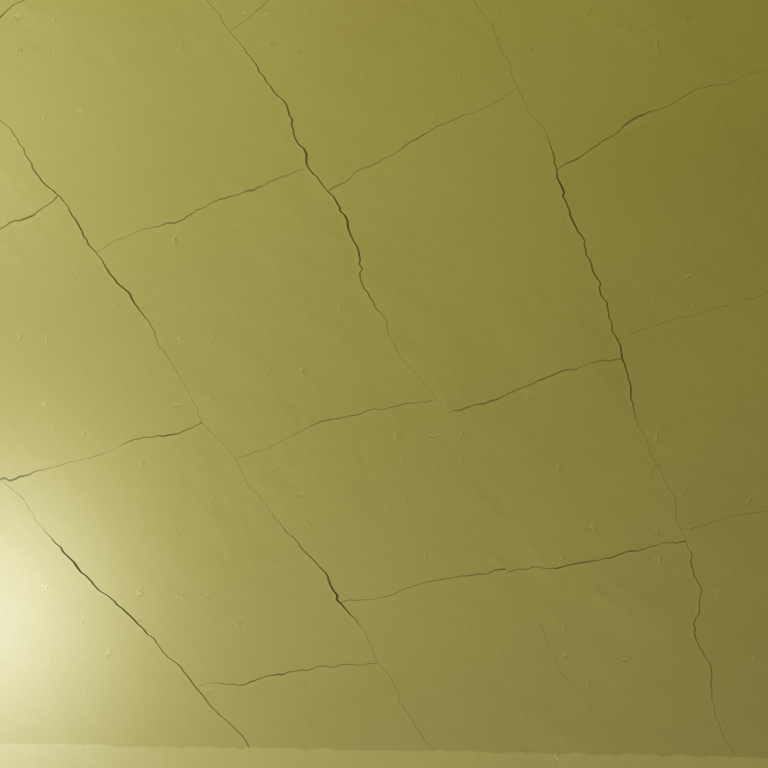
A three.js fragment shader for this texture:

```glsl
// Cracked olive plaster under a soft glow from the lower left, above a pale ledge.
// Fanned steep cracks split the wall into columns, and slanted cross cracks split
// each column into blocks; noise bends and fades them and gives the wall relief.
varying vec2 vUv;

const vec2 GLOW_CENTRE = vec2(-0.01, 0.2);
const float GLOW_RADIUS = 0.19;
const float GLOW_GAIN = 0.25;
const vec2 SIDE_GLOW_CENTRE = vec2(-0.02, 0.77);
const float SHADE_TONE = 0.498;
const float SIDE_GAIN = 0.19;
const vec3 CRACK_COLOUR = vec3(0.23, 0.2, 0.085);
const float CRACK_WIDTH = 0.0008;
const float CRACK_SOFTNESS = 0.0013;
const float RELIEF_GAIN = 0.06;
const float CHIP_CELLS = 24.0;
const int STEEP_CRACKS = 4;
const int CROSS_CRACKS = 4;

float hash(vec2 p) {
  return fract(sin(dot(p, vec2(127.1, 311.7))) * 43758.5453);
}

float noise(vec2 p) {
  vec2 i = floor(p), f = fract(p);
  f = f * f * (3.0 - 2.0 * f);
  return mix(mix(hash(i), hash(i + vec2(1.0, 0.0)), f.x),
             mix(hash(i + vec2(0.0, 1.0)), hash(i + 1.0), f.x), f.y);
}

float fbm(vec2 p) {
  float sum = 0.0, gain = 0.5;
  for (int i = 0; i < 4; i++) {
    sum += gain * noise(p);
    p = p * 2.1 + 7.3;
    gain *= 0.5;
  }
  return sum;
}

// Sideways wander of a crack at distance t along it
float wander(float t, float seed) {
  return 0.045 * (noise(vec2(t * 7.0, seed)) - 0.5)
       + 0.016 * (noise(vec2(t * 22.0, seed + 3.0)) - 0.5)
       + 0.007 * (noise(vec2(t * 60.0, seed + 5.0)) - 0.5)
       + 0.003 * (noise(vec2(t * 160.0, seed + 8.0)) - 0.5);
}

float steepSlope(float j) { return 0.34 + 0.18 * j; }

float steepX(float j, float y) {
  float start = 0.79 - 0.255 * j - 0.018 * j * j;
  return start + (0.55 - y) * steepSlope(j) + wander(y, j * 11.0 + 2.0);
}

// x: dark opening, y: lit lip beside it
vec2 crackMark(float d, float strength) {
  float width = CRACK_WIDTH * strength * strength;
  float opening = 1.0 - smoothstep(width, width + CRACK_SOFTNESS, abs(d));
  float lip = exp(-pow((d + 0.0035) / 0.0025, 2.0));
  return strength * vec2(opening, lip);
}

vec2 cracks(vec2 p) {
  vec2 mark = vec2(0.0);
  float column = -1.0, columnEdge = 0.0;
  for (int i = 0; i < STEEP_CRACKS; i++) {
    float j = float(i), slope = steepSlope(j);
    float edge = steepX(j, p.y);
    float d = (p.x - edge) / sqrt(1.0 + slope * slope);
    float strength = 0.2 + 0.6 * smoothstep(0.35, 0.85, noise(vec2(p.y * 8.0, j * 5.0 + 1.0)));
    strength *= 0.75 + 0.5 * noise(vec2(p.y * 45.0, j + 60.0));
    if (i == 1) strength *= 0.15 + 0.85 * smoothstep(0.42, 0.56, p.y);
    mark = max(mark, crackMark(d, strength));
    if (column < 0.0 && d > 0.0) { column = j; columnEdge = edge; }
  }
  if (column < 0.0) return mark;
  for (int i = 0; i < CROSS_CRACKS; i++) {
    float k = float(i), seed = column * 7.0 + k * 13.0;
    float base = 0.32 + 0.24 * k - 0.065 * column + 0.06 * (hash(vec2(seed, 4.0)) - 0.5);
    float slope = mix(0.06, 0.48, base);
    float d = p.y - base - slope * (p.x - columnEdge) - 0.45 * wander(p.x, seed + 40.0);
    float strength = 0.16 + 0.34 * smoothstep(0.3, 0.85, noise(vec2(p.x * 9.0, seed)));
    strength *= 0.65 + 0.7 * noise(vec2(p.x * 55.0, seed + 60.0));
    mark = max(mark, crackMark(d / sqrt(1.0 + slope * slope), strength));
  }
  return mark;
}

// Trowelled height, drawn out along the falling diagonal
float height(vec2 p) {
  vec2 q = vec2(p.x - p.y, p.x + p.y) + 0.12 * fbm(p * 5.0);
  return fbm(q * vec2(4.0, 8.0)) + 0.25 * fbm(q * vec2(16.0, 26.0) + 9.0);
}

// Sparse clustered chips, lit on one side and dark on the other
float chips(vec2 p) {
  vec2 g = p * CHIP_CELLS, cell = floor(g);
  float pick = hash(cell + 31.0) * (0.4 + 0.9 * noise(cell * 0.22 + 5.0));
  vec2 q = fract(g) - 0.5 - 0.3 * (vec2(hash(cell), hash(cell + 17.0)) - 0.5);
  float angle = 0.6 + 1.2 * hash(cell + 53.0);
  q = mat2(cos(angle), -sin(angle), sin(angle), cos(angle)) * q;
  q.y += 1.2 * q.x * q.x + 0.25 * (noise(g * 7.0) - 0.5);
  float size = mix(0.04, 0.2, pow(hash(cell + 71.0), 2.0));
  float across = q.y / 0.04;
  return smoothstep(0.6, 0.85, pick) * across * exp(-across * across - pow(q.x / size, 2.0));
}

void main() {
  vec2 p = vUv;

  // Light falling off across the wall
  float glow = length((p - GLOW_CENTRE) * vec2(1.0, 0.85)) / GLOW_RADIUS;
  float sideGlow = length(p - SIDE_GLOW_CENTRE) / 0.17;
  float tone = SHADE_TONE + SIDE_GAIN * pow(max(1.0 - p.x, 0.0), 1.2);
  tone += GLOW_GAIN * exp(-glow * glow) + 0.04 * exp(-sideGlow * sideGlow);
  tone += 0.03 * (fbm(p * 4.0 + 20.0) - 0.47);

  // Patchy relief, chips and fine grain
  float relief = height(p) - height(p + vec2(0.004, 0.005));
  float patchiness = 0.4 + 1.2 * smoothstep(0.3, 0.75, noise(p * 7.0 + 3.0));
  tone += RELIEF_GAIN * relief * patchiness * (0.7 + 0.6 * (1.0 - p.x));
  tone += 0.11 * chips(p) + 0.008 * (noise(p * 260.0) - 0.5);

  // Ledge with a rough, lit edge
  float ledgeTop = 0.032 - 0.018 * p.x + 0.004 * (fbm(vec2(p.x * 45.0, 2.0)) - 0.5);
  float ledge = 1.0 - smoothstep(-0.0015, 0.0015, p.y - ledgeTop);
  float rim = exp(-pow((p.y - ledgeTop) / 0.0025, 2.0));
  vec2 mark = cracks(p) * (1.0 - ledge);
  tone += 0.045 * ledge + 0.04 * rim * (noise(vec2(p.x * 80.0, 6.0)) - 0.5);
  tone += 0.014 * mark.y;

  // Olive to cream colour ramp, richer towards the top
  float lift = tone - 0.52;
  float blue = 0.235 + 0.68 * lift + 1.35 * lift * lift - 0.05 * (p.y - 0.5);
  vec3 colour = vec3(tone, tone - 0.035 + 0.05 * max(lift, 0.0), blue);
  colour = mix(colour, CRACK_COLOUR, 0.8 * min(mark.x, 1.0));
  gl_FragColor = vec4(clamp(colour, 0.0, 1.0), 1.0);
}
```
